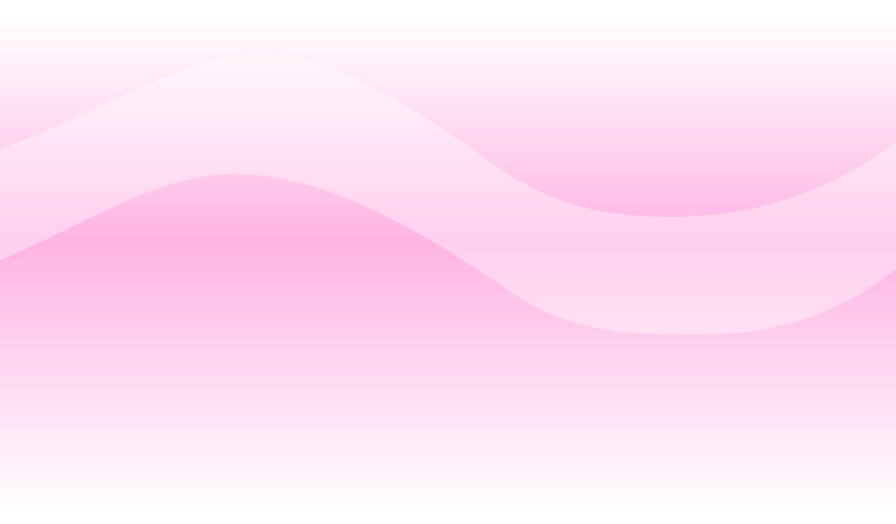
This background is drawn by a WebGL 1 fragment shader. Its source:

```glsl
precision highp float;
// Soft pink horizontal glow crossed by a translucent white wavy ribbon.

uniform vec2 u_resolution;

#define GLOW_COLOR vec3(1.0, 0.704, 0.894)
#define GLOW_TOP 0.969
#define GLOW_PEAK 0.538
#define GLOW_BOTTOM 0.018
#define RIBBON_OPACITY 0.37
#define EDGE_PIXELS 1.3

// Cubic Hermite segment; each knot holds position x, height y and slope z.
float segment(float x, vec3 a, vec3 b) {
    float width = b.x - a.x;
    float t = (x - a.x) / width;
    float s = 1.0 - t;
    float heights = mix(a.y, b.y, t * t * (3.0 - 2.0 * t));
    return heights + width * t * s * (a.z * s - b.z * t);
}

// Smooth curve through five knots, from left to right.
float curve(float x, vec3 a, vec3 b, vec3 c, vec3 d, vec3 e) {
    if (x < b.x) return segment(x, a, b);
    if (x < c.x) return segment(x, b, c);
    if (x < d.x) return segment(x, c, d);
    return segment(x, d, e);
}

float upperEdge(float x) {
    return curve(x, vec3(0.0, 0.716, 0.563), vec3(0.293, 0.896, 0.0),
                 vec3(0.560, 0.676, -1.178), vec3(0.749, 0.586, 0.0),
                 vec3(1.0, 0.727, 1.229));
}

float lowerEdge(float x) {
    return curve(x, vec3(0.0, 0.504, 0.683), vec3(0.260, 0.668, 0.0),
                 vec3(0.573, 0.440, -1.161), vec3(0.781, 0.362, 0.0),
                 vec3(1.0, 0.487, 1.365));
}

// Antialiased coverage of the area below a given height.
float below(float y, float edge) {
    return clamp((edge - y) * u_resolution.y / EDGE_PIXELS + 0.5, 0.0, 1.0);
}

void main() {
    vec2 uv = gl_FragCoord.xy / u_resolution;

    // Vertical glow, fading to white on both sides of its peak
    float rise = (uv.y - GLOW_BOTTOM) / (GLOW_PEAK - GLOW_BOTTOM);
    float fall = (GLOW_TOP - uv.y) / (GLOW_TOP - GLOW_PEAK);
    float glow = clamp(min(rise, fall), 0.0, 1.0);
    vec3 color = mix(vec3(1.0), GLOW_COLOR, glow);

    // Translucent ribbon between the two curves
    float ribbon = below(uv.y, upperEdge(uv.x)) * (1.0 - below(uv.y, lowerEdge(uv.x)));
    color = mix(color, vec3(1.0), RIBBON_OPACITY * ribbon);

    gl_FragColor = vec4(color, 1.0);
}
```
